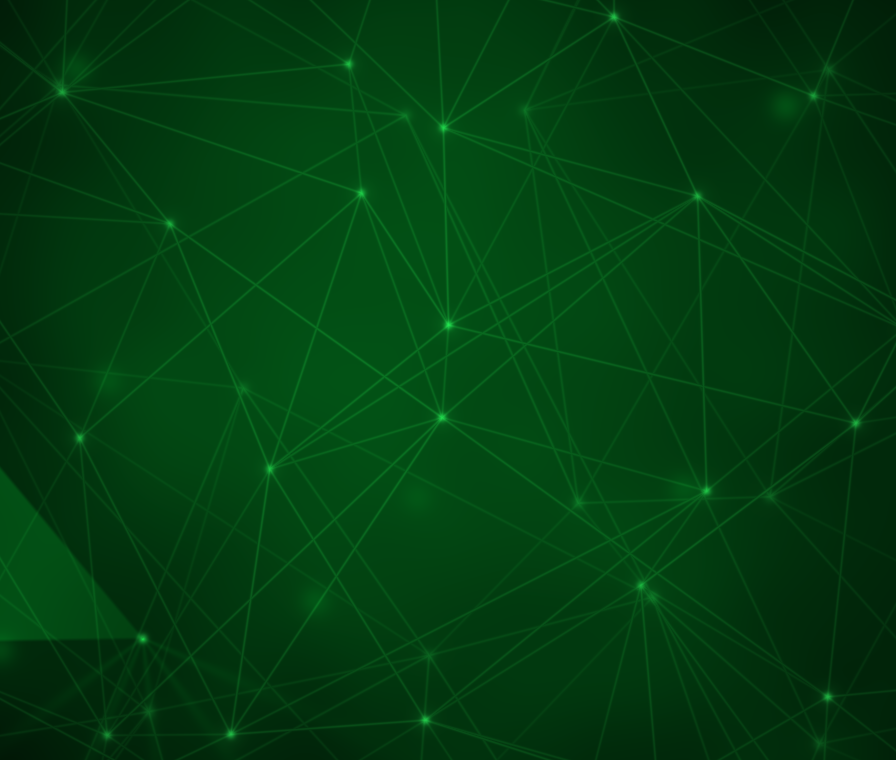
Give the GLSL for this background, as a WebGL 1 fragment shader.

```glsl
precision highp float;

// A dark green network: glowing nodes joined by thin straight links.
// Two jittered-grid layers (sharp, dim) and defocused spots lie over a
// vignetted gradient, with one translucent facet and soft rays at lower left.

uniform vec2 u_resolution;

vec2 hash2(vec2 p) {
    vec3 h = fract(p.xyx * vec3(0.1031, 0.1030, 0.0973));
    h += dot(h, h.yzx + 33.33);
    return fract((h.xx + h.yz) * h.zy);
}

float noise(vec2 p) {
    vec2 i = floor(p);
    vec2 f = fract(p);
    f = f * f * (3.0 - 2.0 * f);
    return mix(mix(hash2(i).x, hash2(i + vec2(1.0, 0.0)).x, f.x),
               mix(hash2(i + vec2(0.0, 1.0)).x, hash2(i + 1.0).x, f.x), f.y);
}

float glow(float dist, float radius) {
    return exp(-dist * dist / (radius * radius));
}

float segmentDistance(vec2 p, vec2 a, vec2 b) {
    vec2 ab = b - a;
    float t = clamp(dot(p - a, ab) / dot(ab, ab), 0.0, 1.0);
    return length(p - a - ab * t);
}

// Node position inside a grid cell, kept away from the cell border
vec2 nodeAt(vec2 cell, float seed) {
    return cell + 0.1 + 0.8 * hash2(cell + seed);
}

float nodeGlow(vec2 p, float cellSize, float seed, float radius) {
    vec2 g = p / cellSize;
    vec2 home = floor(g);
    float d = length(g - nodeAt(home, seed)) * cellSize;
    float strength = 0.65 + 0.35 * hash2(home + seed + 8.0).y;
    return strength * (glow(d, radius) + 0.15 * glow(d, radius * 3.0));
}

// Links to four neighbours, plus a rarer long link two columns away
float linkGlow(vec2 p, float cellSize, float seed, float width) {
    vec2 g = p / cellSize;
    vec2 home = floor(g);
    float links = 0.0;
    for (int n = 0; n < 9; n++) {
        float column = floor(float(n) / 3.0 + 0.01);
        vec2 cell = home + vec2(-column, float(n) - 3.0 * column - 1.0);
        vec2 a = nodeAt(cell, seed);
        for (int k = 0; k < 5; k++) {
            vec2 pick = hash2(cell + seed + 19.0 * float(k + 1));
            if (pick.x > (k == 4 ? 0.42 : 0.74)) continue;
            vec2 offset = vec2(1.0, float(k) - 1.0);
            if (k == 3) offset = vec2(0.0, 1.0);
            if (k == 4) offset = vec2(2.0, pick.y < 0.5 ? -1.0 : 1.0);
            float d = segmentDistance(g, a, nodeAt(cell + offset, seed)) * cellSize;
            links = max(links, (1.0 - 0.7 * pick.x) * glow(d, width));
        }
    }
    return links;
}

// Soft rays leaving a point, widening and fading with distance
float rayFan(vec2 q) {
    float sum = 0.0;
    for (int k = 0; k < 5; k++) {
        float angle = -2.5 + 0.52 * float(k);
        vec2 dir = vec2(cos(angle), sin(angle));
        float along = max(dot(q, dir), 0.0);
        float across = dot(q, vec2(-dir.y, dir.x));
        sum += step(0.0001, along) * exp(-5.0 * along)
             * glow(across, 0.002 + 0.05 * along);
    }
    return sum;
}

void main() {
    vec2 p = gl_FragCoord.xy / u_resolution.y;
    float thin = max(0.0016, 0.7 / u_resolution.y);

    // Vignetted base with cloudy variation
    vec2 q = (p - vec2(0.58, 0.53)) / vec2(0.66, 0.60);
    float light = exp(-dot(q, q));
    float cloud = 0.7 * noise(p * 4.5 + 3.0) + 0.3 * noise(p * 10.0);
    float green = 0.06 + 0.265 * light + 0.09 * (cloud - 0.5);

    // Translucent facet whose tip holds a node
    vec2 fromTip = p - vec2(0.188, 0.16);
    float slope = dot(fromTip, normalize(vec2(0.225, 0.188)));
    float facet = smoothstep(0.003, -0.003, slope)
                * smoothstep(-0.003, 0.003, fromTip.y - 0.016 * fromTip.x);
    green += facet * (0.09 + 0.06 * smoothstep(0.2, 0.0, p.x));

    // Defocused spots and rays, stronger toward the border
    green += 0.2 * (1.0 - 0.8 * light) * nodeGlow(p + 0.13, 0.42, 31.0, 0.02);
    green += 0.06 * rayFan(fromTip);

    // The dim layer swaps its axes, so its long links run vertically
    vec2 turned = p.yx + 0.07;
    float links = max(linkGlow(p, 0.26, 5.0, thin),
                      0.65 * linkGlow(turned, 0.34, 12.0, thin * 1.1));
    float nodes = nodeGlow(p, 0.26, 5.0, 0.0056)
                + 0.3 * nodeGlow(turned, 0.34, 12.0, 0.008)
                + glow(length(fromTip), 0.0062);

    vec3 color = max(green, 0.06) * vec3(0.025, 1.0, 0.26);
    color += links * (0.5 + 0.5 * light) * vec3(0.035, 0.155, 0.06);
    color += nodes * vec3(0.09, 0.42, 0.17);
    gl_FragColor = vec4(color, 1.0);
}
```
